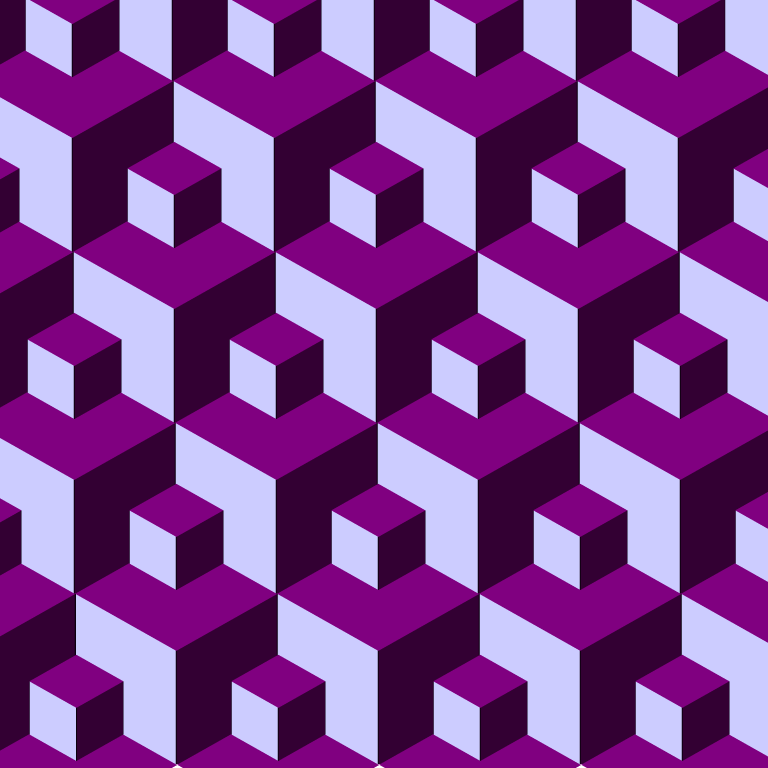
Give the GLSL for this pattern, as a WebGL 2 fragment shader.

```glsl
#version 300 es
precision highp float;
// Isometric stacked cubes with a smaller cube sitting in every corner between them.
// Both sizes share one hexagonal lattice and one face-shading function;
// a grid of subsamples smooths all edges.

uniform vec2 u_resolution;
out vec4 fragColor;

const vec3 TOP_PURPLE = vec3(0.5, 0.0, 0.5);
const vec3 LEFT_LILAC = vec3(0.8, 0.8, 1.0);
const vec3 RIGHT_PLUM = vec3(0.2, 0.0, 0.2);
const vec3 SEAM_BLACK = vec3(0.04, 0.0, 0.05);
const vec3 PAPER      = vec3(1.0);

const vec2  ORIGIN      = vec2(0.3572, 0.8203);  // front corner of one large cube
const vec2  HALF_CUBE   = vec2(0.1315, 0.0742);  // half width, and half of the side height
const float ROW_STEP    = 3.0;                   // lattice units between rows
const float ROW_SHIFT   = -1.01;                 // sideways shift per row, a slight drift
const float SMALL_SCALE = 0.466;
const float SEAM_HALF   = 0.005;
const float PAPER_EDGE  = 0.0052;                // the side faces stop just above the bottom
const int   SUBSAMPLES  = 4;

// Hexagonal outline of a cube: 1.0 on its border.
float cubeOutline(vec2 q) {
    q = abs(q);
    return max(q.x, 0.5 * (q.x + q.y));
}

// Position relative to the closest lattice centre.
vec2 nearestCube(vec2 p) {
    vec2 best = vec2(1e3);
    float row = floor(p.y / ROW_STEP);
    for (int i = 0; i < 2; i++) {
        float k = row + float(i);
        vec2 q = p - vec2(ROW_SHIFT, ROW_STEP) * k;
        q.x -= 2.0 * round(0.5 * q.x);
        if (cubeOutline(q) < cubeOutline(best)) best = q;
    }
    return best;
}

bool isTopFace(vec2 q) {
    return q.y > abs(q.x);
}

// Three flat faces, with a hairline along the upright edges.
vec3 shadeCube(vec2 q, float seamHalf) {
    if (isTopFace(q)) return TOP_PURPLE;
    float edge = min(abs(q.x), abs(1.0 - abs(q.x)));
    if (edge < seamHalf) return SEAM_BLACK;
    return q.x < 0.0 ? LEFT_LILAC : RIGHT_PLUM;
}

vec3 cubePattern(vec2 uv) {
    vec2 p = (uv - ORIGIN) / HALF_CUBE;
    vec2 large = nearestCube(p);
    // Small cubes are centred on the back corner of each large one.
    vec2 small = nearestCube(p - vec2(0.0, 2.0)) / SMALL_SCALE;

    if (cubeOutline(small) < 1.0) return shadeCube(small, SEAM_HALF / SMALL_SCALE);
    if (uv.y < PAPER_EDGE && !isTopFace(large)) return PAPER;
    return shadeCube(large, SEAM_HALF);
}

void main() {
    vec3 sum = vec3(0.0);
    for (int y = 0; y < SUBSAMPLES; y++) {
        for (int x = 0; x < SUBSAMPLES; x++) {
            vec2 offset = (vec2(x, y) + 0.5) / float(SUBSAMPLES) - 0.5;
            sum += cubePattern((gl_FragCoord.xy + offset) / u_resolution);
        }
    }
    fragColor = vec4(sum / float(SUBSAMPLES * SUBSAMPLES), 1.0);
}
```
